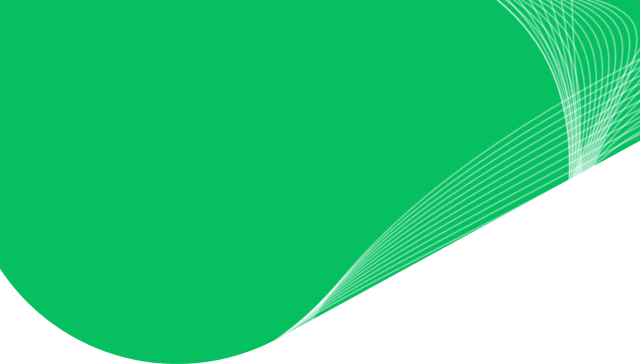
This background is drawn by a Shadertoy shader. Its source:

```glsl
// A green panel with a rounded lower corner and a slanted lower edge on white,
// crossed at the right by ribbons of fine pale lines. Each ribbon is a set of
// cubic Bezier curves blended between two boundary curves.

const vec3 GREEN = vec3(0.02, 0.75, 0.38);
const vec3 WHITE = vec3(1.0);
const float LINE_HALF_WIDTH = 0.0020;
const float LINE_OPACITY = 0.48;
const int SEGMENTS = 16;

// Signed distance to a disc swept upward and along a slanted direction.
float panelDistance(vec2 p, vec2 center, float radius, vec2 slope) {
    vec2 q = p - center;
    if (dot(q, slope) > 0.0) return dot(q, vec2(slope.y, -slope.x)) - radius;
    return length(vec2(q.x, min(q.y, 0.0))) - radius;
}

float segmentDistance(vec2 p, vec2 a, vec2 b) {
    vec2 pa = p - a, ba = b - a;
    float along = clamp(dot(pa, ba) / dot(ba, ba), 0.0, 1.0);
    return length(pa - along * ba);
}

// The columns of the matrix are the four control points.
vec2 bezier(mat4x2 controls, float t) {
    float u = 1.0 - t;
    return controls * vec4(u * u * u, 3.0 * u * u * t, 3.0 * u * t * t, t * t * t);
}

float curveDistance(vec2 p, mat4x2 controls) {
    float nearest = 1e3;
    vec2 previous = controls[0];
    for (int i = 1; i <= SEGMENTS; i++) {
        vec2 next = bezier(controls, float(i) / float(SEGMENTS));
        nearest = min(nearest, segmentDistance(p, previous, next));
        previous = next;
    }
    return nearest;
}

// Share of the background left visible by a ribbon of evenly blended curves.
float ribbon(vec2 p, mat4x2 first, mat4x2 last, int count, float pixel) {
    float visible = 1.0;
    for (int i = 0; i < count; i++) {
        float s = float(i) / float(count - 1);
        float d = curveDistance(p, first * (1.0 - s) + last * s);
        float cover = 1.0 - smoothstep(LINE_HALF_WIDTH - pixel, LINE_HALF_WIDTH + pixel, d);
        visible *= 1.0 - LINE_OPACITY * cover;
    }
    return visible;
}

void mainImage(out vec4 fragColor, in vec2 fragCoord) {
    float pixel = 1.0 / iResolution.y;
    vec2 p = fragCoord * pixel;

    // Boundary curves of the long lower ribbon
    mat4x2 lowerTop = mat4x2(0.856, 0.121, 1.005, 0.349, 1.279, 0.589, 1.760, 0.839);
    mat4x2 lowerBase = mat4x2(0.758, 0.066, 0.902, 0.178, 1.279, 0.347, 1.760, 0.610);

    // Boundary curves of the falling ribbon and its upright strands
    mat4x2 fallLeft = mat4x2(1.365, 1.002, 1.507, 0.886, 1.575, 0.726, 1.564, 0.500);
    mat4x2 fallRight = mat4x2(1.632, 1.002, 1.826, 0.943, 1.749, 0.863, 1.626, 0.530);
    mat4x2 upright = mat4x2(1.571, 1.002, 1.575, 0.840, 1.594, 0.703, 1.598, 0.515);

    // Boundary curves of the small fan at the right
    mat4x2 fanTop = mat4x2(1.575, 0.516, 1.632, 0.658, 1.689, 0.760, 1.760, 0.868);
    mat4x2 fanBase = mat4x2(1.626, 0.539, 1.655, 0.566, 1.701, 0.607, 1.760, 0.639);

    // Lines, drawn only where ribbons can reach
    float visible = 1.0;
    if (p.x > 0.74) visible *= ribbon(p, lowerTop, lowerBase, 11, pixel);
    if (p.x > 1.35 && p.y > 0.45) {
        visible *= ribbon(p, fallLeft, fallRight, 13, pixel);
        visible *= ribbon(p, fallLeft, upright, 8, pixel);
        visible *= ribbon(p, fanTop, fanBase, 9, pixel);
    }

    // Panel over the white ground
    float d = panelDistance(p, vec2(0.486, 0.582), 0.582, vec2(0.878, 0.479));
    float panel = 1.0 - smoothstep(-0.7 * pixel, 0.7 * pixel, d);
    vec3 panelColor = mix(WHITE, GREEN, visible);
    fragColor = vec4(mix(WHITE, panelColor, panel), 1.0);
}
```
